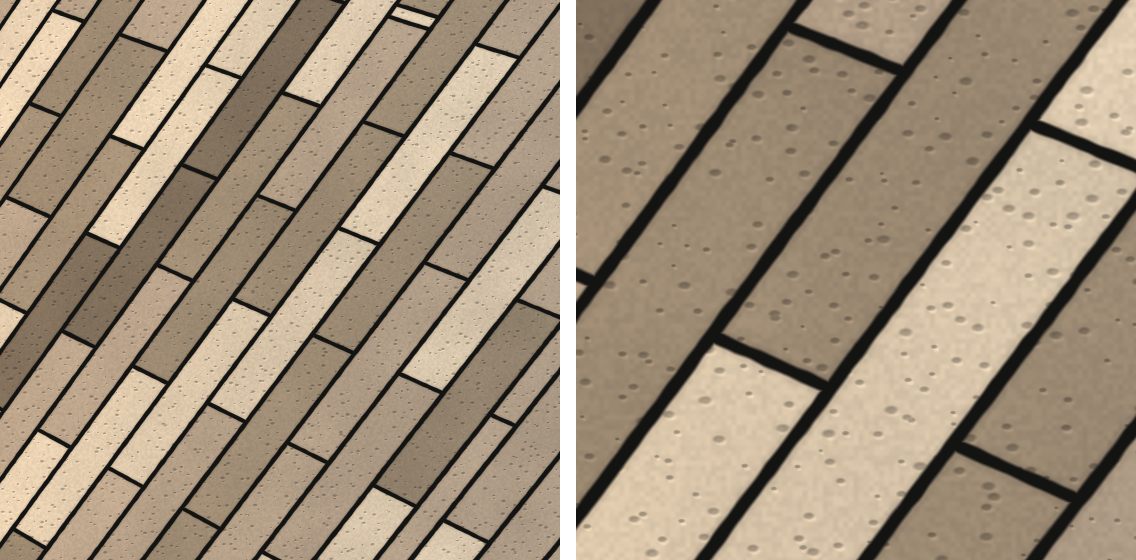
Left, the full canvas; right, a detail of the centre.
Reproduce this texture procedurally as a three.js fragment shader.

```glsl
// Slanted running-bond paving of long stone bricks with dark joints, seen in slight perspective.
// Each point is unprojected to brick coordinates (column, length), where the joints,
// the stone tones and the two odd column widths are found; pits and grain are added on top.

varying vec2 vUv;

const vec3 JOINT = vec3(0.075, 0.075, 0.07);
const vec3 CREAM = vec3(0.87, 0.795, 0.695);
const vec3 SAND = vec3(0.72, 0.64, 0.555);
const vec3 TAN = vec3(0.615, 0.545, 0.46);
const vec3 UMBER = vec3(0.50, 0.44, 0.37);

// Perspective paving plane
const vec2 ORIGIN = vec2(0.1523, 0.5846);
const vec2 ACROSS = vec2(0.0593, -0.0363);
const vec2 ALONG = vec2(0.2052, 0.2801);
const vec2 TILT = vec2(-0.0148, -0.022);

const float COLUMN_WIDTH = 0.0662;
const float BRICK_LENGTH = 0.353;
const float JOINT_HALF = 0.0037;
const float SOFTNESS = 0.0013;

float hash(vec2 p) {
  vec3 q = fract(vec3(p.xyx) * vec3(0.1031, 0.1030, 0.0973));
  q += dot(q, q.yzx + 33.33);
  return fract((q.x + q.y) * q.z);
}

float noise(vec2 p) {
  vec2 i = floor(p);
  vec2 f = fract(p);
  f = f * f * (3.0 - 2.0 * f);
  float low = mix(hash(i), hash(i + vec2(1.0, 0.0)), f.x);
  float high = mix(hash(i + vec2(0.0, 1.0)), hash(i + 1.0), f.x);
  return mix(low, high, f.y);
}

// Solves the inverse projection by Cramer's rule
vec2 unproject(vec2 p) {
  vec2 u = ACROSS - TILT.x * p;
  vec2 v = ALONG - TILT.y * p;
  vec2 d = p - ORIGIN;
  return vec2(d.x * v.y - d.y * v.x, u.x * d.y - u.y * d.x) / (u.x * v.y - u.y * v.x);
}

// Left edge, right edge and index of a column; one is wide and one is narrow
vec3 columnAt(float s) {
  float shift = s < -2.4 ? 0.4 : (s > 10.55 ? 0.45 : 0.0);
  float index = floor(s + shift);
  vec3 column = vec3(index - shift, index + 1.0 - shift, index);
  if (s > -2.4 && s < -1.0) column = vec3(-2.4, -1.0, -2.0);
  if (s > 10.0 && s < 10.55) column = vec3(10.0, 10.55, 10.0);
  return column;
}

vec3 stoneTone(float pick) {
  if (pick < 0.24) return CREAM;
  if (pick < 0.60) return SAND;
  if (pick < 0.84) return TAN;
  return UMBER;
}

// Coverage of small oval pits scattered over a jittered grid
float pits(vec2 p, float cells, float radius) {
  vec2 q = p * cells;
  vec2 base = floor(q);
  float cover = 0.0;
  for (int y = -1; y <= 1; y++) {
    for (int x = -1; x <= 1; x++) {
      vec2 id = base + vec2(float(x), float(y));
      vec2 centre = id + vec2(hash(id + 17.0), hash(id + 53.0));
      float size = radius * cells * (0.4 + 0.9 * hash(id + 91.0));
      float d = length((q - centre) * vec2(0.75, 1.2));
      cover = max(cover, step(0.3, hash(id + 131.0)) * (1.0 - smoothstep(0.35 * size, size, d)));
    }
  }
  return cover;
}

void main() {
  vec2 st = unproject(vUv);
  float scale = 1.0 / (1.0 + dot(TILT, st));

  // Brick layout: odd columns slide by half a brick
  vec3 column = columnAt(st.x);
  float slid = st.y - 0.5 * mod(column.z, 2.0);
  float row = floor(slid);
  float along = slid - row;
  float sideGap = min(st.x - column.x, column.y - st.x) * COLUMN_WIDTH;
  float endGap = min(along, 1.0 - along) * BRICK_LENGTH;

  // Thin cut piece at the end of one brick
  float cut = 0.065;
  bool cutBrick = column.z == 3.0 && row == 1.0;
  if (cutBrick) endGap = min(endGap, abs(along - cut) * BRICK_LENGTH);

  // Stone tone with slight drift per brick and soft stains
  vec2 id = vec2(column.z, row) + 40.0;
  vec3 stone = stoneTone(hash(id * 3.0 + 7.0));
  if (cutBrick && along < cut) stone = CREAM;
  stone *= 0.97 + 0.06 * hash(id + 211.0);
  stone *= 0.97 + 0.06 * noise(vUv * 14.0);
  stone *= 1.03 - 0.07 * smoothstep(0.3, 1.2, vUv.x + 0.4 * (1.0 - vUv.y));
  stone *= mix(vec3(1.02, 1.0, 0.97), vec3(0.99, 1.0, 1.0), vUv.x);

  // Grain, and pits with a lit lower rim
  stone *= 0.96 + 0.08 * noise(vUv * 330.0);
  stone *= 1.0 + 0.09 * pits(vUv + vec2(-0.0012, 0.0018), 62.0, 0.0032);
  stone *= 1.0 - 0.27 * pits(vUv, 62.0, 0.0032);

  // Dark joints with slightly rough edges
  float gap = min(sideGap, endGap) * scale + 0.0009 * (noise(vUv * 110.0) - 0.5);
  float face = smoothstep(JOINT_HALF - SOFTNESS, JOINT_HALF + SOFTNESS, gap);
  stone *= 0.92 + 0.08 * smoothstep(JOINT_HALF, JOINT_HALF + 0.005, gap);
  gl_FragColor = vec4(mix(JOINT, stone, face), 1.0);
}
```
